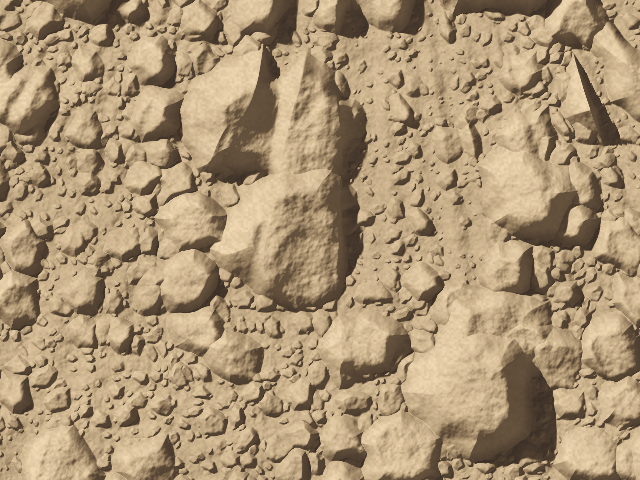
This texture is drawn by a WebGL 2 fragment shader. Its source:

```glsl
#version 300 es
precision highp float;

uniform vec2 u_resolution;
out vec4 outColor;

vec2 hash2(vec2 p) {
    return fract(sin(vec2(dot(p, vec2(127.1, 311.7)), dot(p, vec2(269.5, 183.3)))) * 43758.5453);
}

float noise(vec2 p) {
    vec2 i = floor(p), f = fract(p);
    f = f * f * (3.0 - 2.0 * f);
    return mix(mix(hash2(i).x, hash2(i + vec2(1, 0)).x, f.x),
               mix(hash2(i + vec2(0, 1)).x, hash2(i + vec2(1, 1)).x, f.x), f.y);
}

float fbm(vec2 p) {
    float sum = 0.0, amp = 0.5;
    for (int i = 0; i < 3; i++) {
        sum += amp * noise(p);
        p = mat2(1.6, 1.2, -1.2, 1.6) * p + 7.3;
        amp *= 0.5;
    }
    return sum;
}

// Height of one size class of faceted clods, one candidate per grid cell
float clods(vec2 p, float cells, float keep, float size) {
    const mat2 fifthTurn = mat2(0.31, 0.95, -0.95, 0.31);
    vec2 q = p * cells, cell = floor(q);
    float height = 0.0;
    for (int y = -1; y <= 1; y++)
    for (int x = -1; x <= 1; x++) {
        vec2 id = cell + vec2(x, y);
        vec2 a = hash2(id + cells), b = hash2(id + cells + 41.7);
        vec2 d = q - id - 0.15 - 0.7 * a;
        if (b.x > keep || dot(d, d) > 1.2) continue;
        float radius = size * mix(0.32, 0.68, b.y * b.y);

        // Irregular five-sided outline, partly rounded
        float angle = 6.283 * fract(a.x * 17.0 + b.y * 5.0), edge = 0.0;
        vec2 facet = vec2(cos(angle), sin(angle));
        for (int i = 0; i < 5; i++) {
            float weight = 0.8 + 0.45 * fract(a.x * 7.0 + b.y * 3.0 + float(i) * 0.37);
            edge = max(edge, dot(d, facet) * weight);
            facet = fifthTurn * facet;
        }
        edge = mix(length(d), edge, 0.65);

        // Tilted cap blended into steep sides
        float cap = radius * (0.55 + 0.3 * a.y) + dot(d, vec2(a.y, b.y) - 0.5) * 0.7;
        float side = (radius - edge) * 1.7;
        float blend = max(0.12 - abs(cap - side), 0.0);
        height = max(height, min(cap, side) - blend * blend * 2.0);
    }
    return height / cells;
}

// x: total height, y: height of the clods alone
vec2 relief(vec2 p) {
    // Sand chutes fan out downhill
    float across = (p.x - 0.75) / (1.9 - p.y);
    float chute = smoothstep(0.5, 0.8, noise(vec2(across * 13.0 + 4.0, p.y * 1.6)));
    float density = mix(0.75 + 0.5 * noise(p * 6.0 + 3.0), 0.45, chute);

    vec2 w = p + 0.022 * (vec2(noise(p * 21.0), noise(p * 21.0 + 50.0)) - 0.5);
    float rock = clods(w, 4.3, 0.55, min(density * 1.1, 1.15));
    rock = max(rock, clods(w + 3.1, 9.0, 0.6, density));
    rock = max(rock, clods(w + 5.7, 20.0, 0.65, density));
    rock = max(rock, clods(w + 8.3, 43.0, 0.6, density));

    float ground = 0.035 * fbm(p * 8.0) + 0.012 * noise(vec2(across * 42.0, p.y * 2.5));
    ground += 0.012 * (1.0 - 0.8 * chute) * fbm(p * 32.0 + 9.0);
    return vec2(ground + rock, rock);
}

float surface(vec2 p) {
    return relief(p).x + 0.0045 * fbm(p * 75.0);
}

void main() {
    vec2 p = gl_FragCoord.xy / u_resolution.y;
    vec3 light = normalize(vec3(-0.55, 0.5, 0.62));
    vec2 here = relief(p);

    float e = 0.0015;
    vec2 slope = vec2(surface(p + vec2(e, 0)) - surface(p - vec2(e, 0)),
                      surface(p + vec2(0, e)) - surface(p - vec2(0, e))) / (2.0 * e);
    vec3 normal = normalize(vec3(-slope, 1.0));

    // Cast shadow: march toward the sun with growing steps
    float sun = 1.0, reach = 0.004;
    for (int i = 0; i < 15; i++) {
        float ray = here.x + 0.001 + reach * light.z / length(light.xy);
        float over = relief(p + normalize(light.xy) * reach).x - ray;
        sun = min(sun, 1.0 - smoothstep(0.0, 0.003 + 0.04 * reach, over));
        reach *= 1.28;
    }

    // Direct sun, sky light and bounce from the lower right
    float direct = sun * (1.0 - exp(-2.3 * max(dot(normal, light), 0.0)));
    float bounce = max(dot(normal, normalize(vec3(0.6, -0.6, 0.3))), 0.0);
    float ambient = 0.03 + 0.1 * smoothstep(0.0, 0.05, here.y) + 0.12 * bounce;
    float grain = (noise(p * 210.0) - 0.5) * 0.09 + (fbm(p * 5.0 + 20.0) - 0.45) * 0.1;
    float tone = clamp(ambient + 0.93 * direct + grain * (0.3 + direct), 0.0, 1.0);

    vec3 color = mix(vec3(0.22, 0.175, 0.145), vec3(0.94, 0.85, 0.70), tone);
    color -= vec3(0.0, 0.025, 0.055) * 4.0 * tone * (1.0 - tone);
    outColor = vec4(color, 1.0);
}
```
